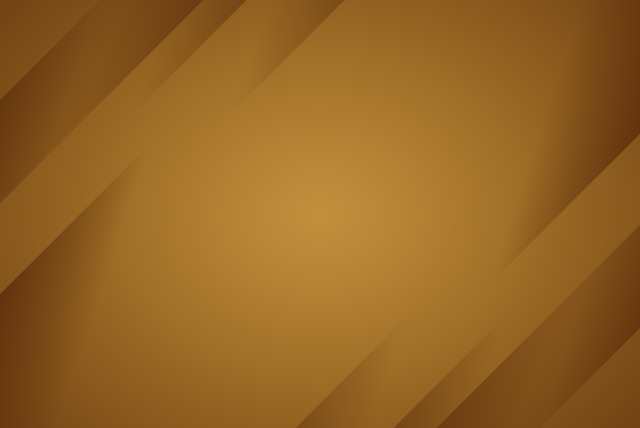
Give the GLSL for this background, as a Shadertoy shader.

```glsl
const vec3 GLOW  = vec3(0.755, 0.560, 0.238);
const vec3 OCHRE = vec3(0.615, 0.422, 0.148);
const vec3 RIM   = vec3(0.445, 0.260, 0.075);
const vec3 SHADE = vec3(0.350, 0.170, 0.038);
const float LEAN = 0.33; // sideways drift of a shadow's fading line

// Elliptical glow falling off from the centre
vec3 radialGlow(vec2 q) {
    float r = length(q * vec2(0.8, 1.0));
    vec3 inner = mix(GLOW, OCHRE, pow(min(r / 0.4, 1.0), 1.2));
    return mix(inner, RIM, clamp((r - 0.4) / 0.4, 0.0, 1.0));
}

// Soft-edged mask of a diagonal strip between two offsets
float strip(float d, float lo, float hi, float aa) {
    return smoothstep(lo - aa, lo + aa, d) * (1.0 - smoothstep(hi - aa, hi + aa, d));
}

// Linear shade growing away from a leaning line through the tip
float ramp(vec2 c, vec2 tip, float side, float reach) {
    float lineX = tip.x + LEAN * (tip.y - c.y);
    return clamp(side * (lineX - c.x) / reach, 0.0, 1.0);
}

vec3 shade(vec3 col, float amount) {
    return mix(col, SHADE, amount);
}

void mainImage(out vec4 fragColor, in vec2 fragCoord) {
    vec2 q = (fragCoord - 0.5 * iResolution.xy) / iResolution.y;
    float aa = 1.0 / iResolution.y;
    vec3 col = radialGlow(q);

    // Half-turn symmetry: fold onto the upper left half
    if (q.x > q.y) q = -q;
    vec2 c = vec2(q.x + 0.5 * iResolution.x / iResolution.y, 0.5 - q.y);
    float d = c.x + c.y;

    // Inner folds
    float wide = ramp(c, vec2(0.352, 0.336), 1.0, 0.238);
    col = shade(col, 0.80 * wide * strip(d, 0.6875, 3.0, aa));
    float upper = ramp(c, vec2(0.537, 0.268), -1.0, 0.180);
    col = shade(col, 0.42 * upper * strip(d, 0.576, 0.805, aa));
    float narrow = ramp(c, vec2(0.312, 0.264), -1.0, 0.176);
    col = shade(col, 0.52 * narrow * strip(d, 0.475, 0.576, aa));

    // Dark corner band, shaded from both ends
    float band = strip(d, 0.234, 0.475, aa);
    float top = ramp(c, vec2(0.195, 0.280), -1.0, 0.190);
    float left = ramp(c, vec2(0.234, 0.0), 1.0, 0.156);
    col = shade(col, 0.22 * band);
    col = shade(col, band * max(0.60 * top, 0.60 * left));

    // Corner panel
    col = shade(col, 0.08 * strip(d, -1.0, 0.234, aa));

    fragColor = vec4(col, 1.0);
}
```
